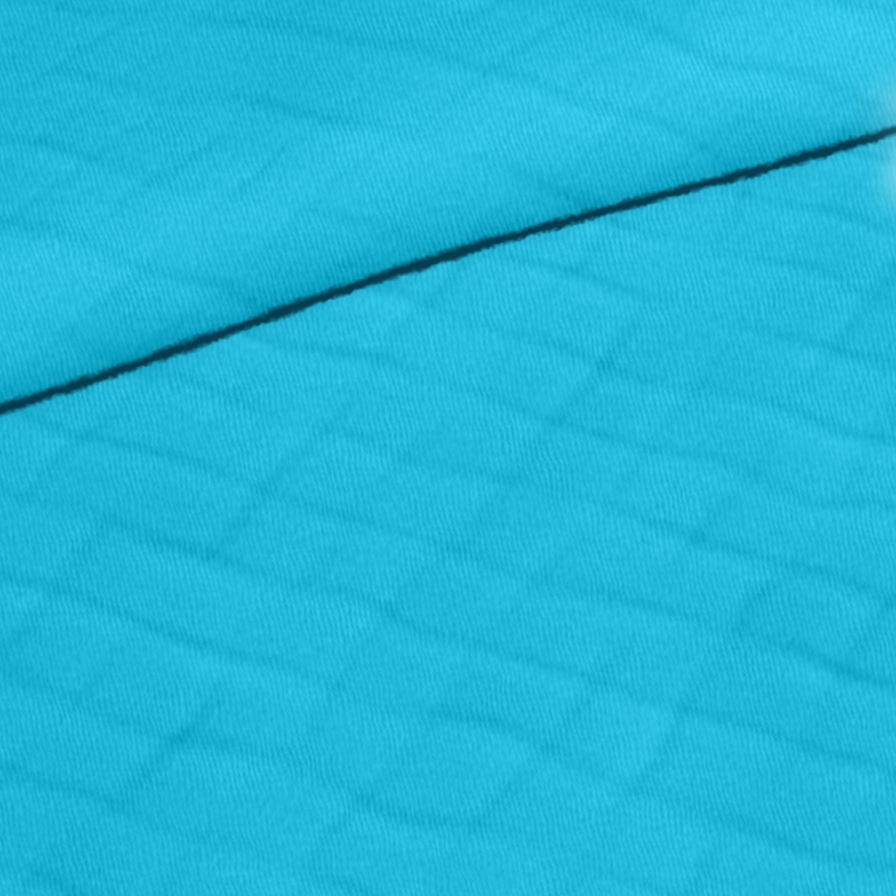
Reproduce this texture procedurally as a WebGL 2 fragment shader.

```glsl
#version 300 es
precision highp float;
// Quilted turquoise knit: a flat sheet with a rolled fold lying over its top.
// A curved crease splits the two layers; each gets diamond seams, ribbed
// stitches and soft gradient-noise shading, summed into one tone value.

#define RIB_COUNT 160.0
#define RIB_DEPTH 0.62
#define SEAM_DEPTH 0.70
#define GRAIN_DEPTH 1.45
#define BROAD_DEPTH 0.75
#define CREASE_WIDTH 0.0056
#define PERSPECTIVE 0.30
#define CLOTH_MID vec3(0.127, 0.715, 0.848)
#define CLOTH_STEP vec3(0.055, 0.052, 0.053)
#define CREASE_DARK vec3(0.015, 0.230, 0.305)
#define PALE_GLOW vec3(0.56, 0.86, 0.93)

uniform vec2 u_resolution;
out vec4 fragColor;

vec2 hashGradient(vec2 cell) {
    vec3 h = fract(cell.xyx * vec3(0.1031, 0.1030, 0.0973));
    h += dot(h, h.yzx + 33.33);
    return 2.0 * fract((h.xx + h.yz) * h.zy) - 1.0;
}

float gradientNoise(vec2 p) {
    vec2 i = floor(p), f = fract(p);
    vec2 w = f * f * f * (f * (f * 6.0 - 15.0) + 10.0);
    float a = dot(hashGradient(i), f);
    float b = dot(hashGradient(i + vec2(1, 0)), f - vec2(1, 0));
    float c = dot(hashGradient(i + vec2(0, 1)), f - vec2(0, 1));
    float d = dot(hashGradient(i + vec2(1, 1)), f - vec2(1, 1));
    return mix(mix(a, b, w.x), mix(c, d, w.x), w.y);
}

float fbm(vec2 p) {
    float sum = 0.0, gain = 0.6;
    for (int i = 0; i < 3; i++) {
        sum += gain * gradientNoise(p);
        p = p * 2.03 + 17.3;
        gain *= 0.5;
    }
    return sum;
}

float creaseHeight(float x) {
    float bulge = sin(3.14159 * x);
    return 0.542 + 0.312 * x + 0.016 * bulge * bulge;
}

// Seam at every integer: a narrow shadow, then a lit slope fading downwards
float seamTone(float t) {
    float s = fract(t + 0.5) - 0.5;
    float shadow = exp(-pow((s - 0.04) * 11.0, 2.0));
    float lit = exp(-pow((s + 0.18) * 6.0, 2.0));
    return 0.45 * lit - 0.95 * shadow;
}

// Two crossing seam families, broken up where the padding is flat
float quiltTone(vec2 lattice, vec2 uv) {
    lattice += 0.28 * vec2(gradientNoise(uv * 8.0), gradientNoise(uv * 8.0 + 40.0));
    float fadeA = max(0.75 + 1.5 * gradientNoise(uv * 7.0 + 5.0), 0.0);
    float fadeB = max(0.40 + 1.4 * gradientNoise(uv * 8.0 + 25.0), 0.0);
    return seamTone(lattice.x) * fadeA + seamTone(lattice.y) * fadeB;
}

// Slanted ribs with uneven stitches, faded out when too fine to resolve
float knitTone(vec2 uv, float lean, float pixel) {
    float wobble = 0.9 * gradientNoise(uv * 24.0) + 0.35 * gradientNoise(uv * 80.0);
    float column = (uv.x + lean * uv.y) * RIB_COUNT + wobble;
    float zigzag = abs(fract(column) - 0.5);
    float rib = cos(6.28318 * column);
    float stitch = cos(6.28318 * (uv.y * RIB_COUNT * 0.8 + zigzag + 1.5 * wobble));
    float patchy = 0.8 + 0.9 * gradientNoise(uv * 17.0 + 60.0);
    float resolved = 1.0 - smoothstep(0.35, 0.6, RIB_COUNT * pixel);
    return (rib * 0.8 + stitch * 0.25) * patchy * resolved;
}

// Flat sheet below the crease
float sheetTone(vec2 uv, float depth) {
    vec2 p = uv - 0.5;
    p /= 1.0 - PERSPECTIVE * p.y;
    vec2 lattice = vec2((p.y + 0.30 * p.x) / 0.088 + 0.23,
                        (p.x - p.y / 1.17) / 0.128 - 0.715);
    float light = 0.45 * smoothstep(0.0, 0.5, uv.x) - 0.42;
    light += 0.30 * exp(-depth * depth * 60.0);
    return light + SEAM_DEPTH * quiltTone(lattice, uv);
}

// Rolled fold above the crease: shaded underside, bright shoulder, calmer top
float foldTone(vec2 uv, float height) {
    float roll = height + 0.9 * height * height;
    vec2 lattice = vec2((roll + 0.72 * uv.x) / 0.125 + 0.15,
                        (uv.x - roll * 1.9) / 0.19 + 0.30);
    float shoulder = exp(-pow((height - 0.12) / 0.07, 2.0));
    float light = 0.95 * shoulder - 0.25 - 2.0 * exp(-height / 0.030);
    light += 0.40 * smoothstep(0.3, 0.9, uv.x);
    return light + 0.75 * SEAM_DEPTH * quiltTone(lattice, uv);
}

void main() {
    vec2 uv = gl_FragCoord.xy / u_resolution;
    float pixel = 1.0 / min(u_resolution.x, u_resolution.y);
    float fuzz = 0.0030 * gradientNoise(uv * 60.0) + 0.0030 * gradientNoise(uv * 170.0);
    float side = (uv.y - creaseHeight(uv.x)) * 0.955;
    float onFold = smoothstep(-pixel, pixel, side);

    // Cloth layers
    float tone = mix(sheetTone(uv, -side), foldTone(uv, max(side, 0.0)), onFold);
    tone += RIB_DEPTH * knitTone(uv, mix(0.22, 0.30, onFold), pixel);
    tone += BROAD_DEPTH * fbm(uv * 5.0);
    tone += GRAIN_DEPTH * fbm(uv * vec2(165.0, 100.0));
    vec3 color = CLOTH_MID + CLOTH_STEP * (tone + 0.18);

    // Crease line of uneven weight, softer on the fold side
    float gap = abs(side + fuzz);
    float width = CREASE_WIDTH * (mix(1.0, 0.85, uv.x) + 0.5 * gradientNoise(uv * 16.0));
    float softness = mix(1.35, 1.75, onFold);
    float line = 1.0 - smoothstep(width * 0.25, width * softness + pixel, gap);
    color *= 1.0 - 0.15 * exp(-gap / 0.007);
    color = mix(color, CREASE_DARK, 0.97 * line);

    // Pale glow at the right edge, above and below the crease
    vec2 lower = (uv - vec2(1.015, 0.805)) / vec2(0.030, 0.040);
    vec2 upper = (uv - vec2(1.015, 0.885)) / vec2(0.040, 0.035);
    float glow = 0.8 * exp(-dot(lower, lower)) + 0.6 * exp(-dot(upper, upper));
    color = mix(color, PALE_GLOW, min(glow, 0.85) * (1.0 - 0.6 * line));

    fragColor = vec4(clamp(color, 0.0, 1.0), 1.0);
}
```
